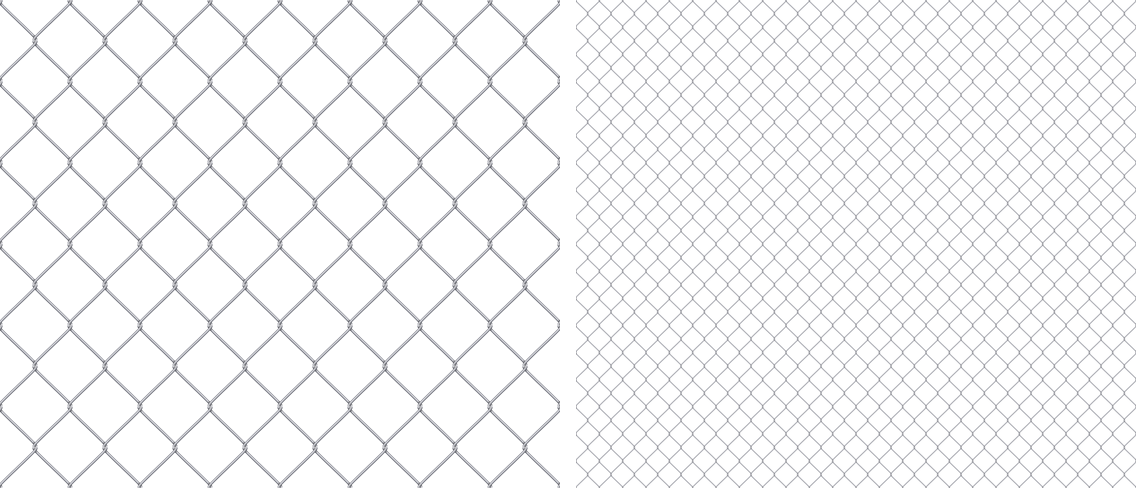
Left: one tile. Right: repeated 3 by 3.
This pattern is drawn by a Shadertoy shader. Its source:

```glsl
const vec2 REPEATS = vec2(8.0, 6.0);   // knots across and down
const float HALF_WIDTH = 0.0185;       // wire radius, in cell widths
const float OVERLAP = 0.021;           // how far each bend hooks past the knot
const float BEND = 0.036;              // bend radius
const int SAMPLES = 3;                 // supersampling per axis
const vec3 STEEL_DARK = vec3(0.37, 0.38, 0.42);
const vec3 STEEL_LIGHT = vec3(0.92, 0.92, 0.94);
const vec3 BACKGROUND = vec3(1.0);

// Bent wire opening towards +x * side: signed distance and normal height
vec2 bentWire(vec2 p, float side, float cellHeight) {
    float quarter = 0.25 * cellHeight;
    float slope = (0.25 + OVERLAP) / (length(vec2(quarter, BEND)) - BEND);
    float reach = length(vec2(p.y, BEND));
    float center = slope * (reach - BEND) - OVERLAP;
    float tangent = slope * p.y / reach;
    float len = length(vec2(1.0, tangent));
    return vec2(p.x * side - center, -tangent) / len;
}

// Round metal lit from above, with a soft highlight line
vec3 steel(vec2 wire) {
    float lift = wire.x * wire.y * 1.35 / HALF_WIDTH;
    float offset = (lift - 0.15) / 0.52;
    return mix(STEEL_DARK, STEEL_LIGHT, exp(-offset * offset));
}

float coverage(float dist, float pixel) {
    return clamp((HALF_WIDTH - abs(dist)) / pixel + 0.5, 0.0, 1.0);
}

vec3 fence(vec2 p, float cellHeight, float pixel) {
    // Local frame of the nearest knot; odd columns sit half a cell higher
    float column = floor(2.0 * p.x + 0.5);
    float shift = 0.5 * mod(column, 2.0);
    vec2 knot = vec2(p.x - 0.5 * column,
                     (fract(p.y / cellHeight - shift + 0.5) - 0.5) * cellHeight);

    // Rising strands pass in front of falling ones
    float frontSide = knot.y > 0.0 ? 1.0 : -1.0;
    vec2 front = bentWire(knot, frontSide, cellHeight);
    vec2 back = bentWire(knot, -frontSide, cellHeight);

    // Contact shadow where the wires hook together
    float shadow = 1.0 - smoothstep(HALF_WIDTH, 2.4 * HALF_WIDTH, abs(front.x));
    float crease = exp(-dot(knot, knot) / 0.0015);
    vec3 backColor = steel(back) * (1.0 - 0.4 * shadow);
    vec3 frontColor = steel(front) * (1.0 - 0.2 * crease);

    vec3 color = mix(BACKGROUND, backColor, coverage(back.x, pixel));
    return mix(color, frontColor, coverage(front.x, pixel));
}

void mainImage(out vec4 fragColor, in vec2 fragCoord) {
    float pixel = REPEATS.x / iResolution.x;
    float cellHeight = iResolution.y * pixel / REPEATS.y;
    vec3 sum = vec3(0.0);
    for (int j = 0; j < SAMPLES; j++) {
        for (int i = 0; i < SAMPLES; i++) {
            vec2 jitter = (vec2(i, j) + 0.5) / float(SAMPLES) - 0.5;
            vec2 p = (fragCoord + jitter) * pixel;
            sum += fence(p, cellHeight, pixel / float(SAMPLES));
        }
    }
    fragColor = vec4(sum / float(SAMPLES * SAMPLES), 1.0);
}
```
